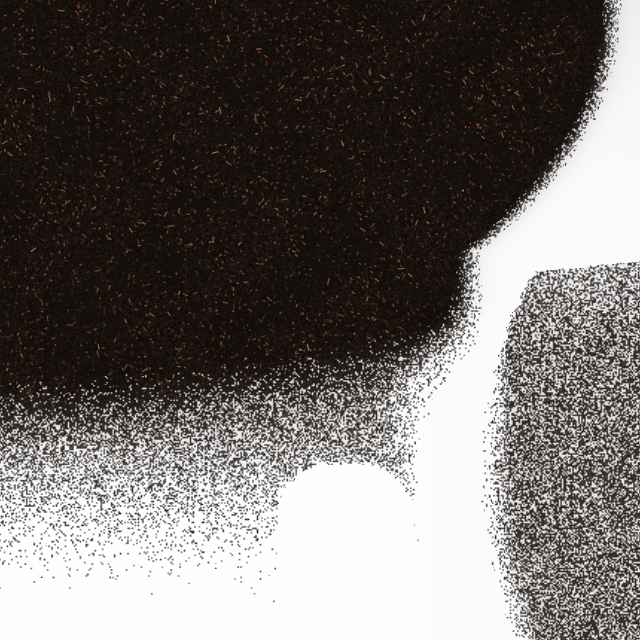
Write a three.js fragment shader that draws this background.

```glsl
// Dark speckled mass dissolving into stippled dots on white, beside a grey stippled panel.
#define GRAIN 430.0
#define GRAIN_BLEND 0.16
#define FLECK_CELLS 64.0
#define SPECK_CELLS 130.0
#define PANEL_DENSITY 0.61
#define INK vec3(0.072, 0.052, 0.040)
#define UMBER vec3(0.20, 0.145, 0.115)
#define COPPER vec3(0.74, 0.46, 0.30)
#define PAPER vec3(0.995)

varying vec2 vUv;

float hash(vec2 p) {
  vec3 q = fract(vec3(p.xyx) * 0.1031);
  q += dot(q, q.yzx + 33.33);
  return fract((q.x + q.y) * q.z);
}

// Distance to the right contour of the mass, positive inside
float massDepth(vec2 p) {
  float t = clamp((p.y - 0.605) / 0.395, 0.0, 1.0);
  float edge = 0.652 + 0.104 * smoothstep(0.30, 0.51, p.y)
             - 0.010 * smoothstep(0.50, 0.57, p.y)
             + 0.222 * (1.0 - pow(1.0 - t, 2.2));
  return edge - p.x;
}

float roundedBox(vec2 p, vec2 halfSize, float radius) {
  vec2 q = abs(p) - halfSize + radius;
  return length(max(q, 0.0)) + min(max(q.x, q.y), 0.0) - radius;
}

// Solid core at the top, thinning downward into sparse dots
float massDensity(vec2 p, float depth) {
  float core = smoothstep(0.285, 0.415, p.y - 0.20 * p.x * p.x);
  float tail = 0.55 * pow(smoothstep(0.05, 0.36, p.y), 1.3);
  float bump = (p.y - 0.42) / 0.09;
  float softness = 0.032 + 0.10 * exp(-bump * bump);
  float side = pow(smoothstep(-0.006, softness, depth), 0.75);
  float hole = roundedBox(p - vec2(0.54, 0.12), vec2(0.102, 0.151), 0.08);
  return mix(tail, 1.0, core) * side * smoothstep(0.0, 0.012, hole);
}

// Panel with a bowed left side and a slightly tilted top
float panelDensity(vec2 p) {
  float bow = p.y - 0.25;
  float inset = p.x - 0.752 - 0.75 * bow * bow;
  float below = 0.577 + 0.10 * (p.x - 0.833) - p.y;
  float softness = mix(0.055, 0.008, smoothstep(0.30, 0.50, p.y));
  float body = mix(0.46, PANEL_DENSITY, smoothstep(0.0, 0.13, below));
  return body * smoothstep(-0.005, softness, inset) * smoothstep(0.0, 0.004, below);
}

// One grain: inked when its hash falls under the density
float grain(vec2 cell, float density) {
  float tone = mix(mix(0.55, 1.0, hash(cell + 71.0)), 1.0, density);
  return step(hash(cell) + 0.0001, density) * tone;
}

float stipple(vec2 p, float density) {
  vec2 cell = floor(p * GRAIN);
  vec2 f = fract(p * GRAIN);
  float low = mix(grain(cell, density), grain(cell + vec2(1.0, 0.0), density), f.x);
  float high = mix(grain(cell + vec2(0.0, 1.0), density), grain(cell + 1.0, density), f.x);
  return mix(low, high, f.y);
}

// Scattered, slightly bent strokes, one per cell
float flecks(vec2 p, float cells, float reach, float width, float rarity) {
  vec2 q = p * cells;
  vec2 base = floor(q);
  float light = 0.0;
  for (int j = -1; j <= 1; j++) {
    for (int i = -1; i <= 1; i++) {
      vec2 cell = base + vec2(float(i), float(j));
      vec2 d = q - cell - vec2(hash(cell + 11.0), hash(cell + 37.0));
      float angle = 0.9 + 3.4 * (hash(cell + 53.0) - 0.5);
      vec2 along = vec2(cos(angle), sin(angle));
      vec2 s = vec2(dot(d, along), dot(d, vec2(-along.y, along.x)));
      s.y += 0.9 * (hash(cell + 91.0) - 0.5) * s.x * s.x;
      float span = reach * hash(cell + 17.0);
      float dist = length(vec2(max(abs(s.x) - span, 0.0), s.y));
      float glow = pow(hash(cell + 29.0), rarity);
      light = max(light, glow * (1.0 - smoothstep(0.0, width, dist)));
    }
  }
  return light;
}

// Slow mottling from layered sines
float mottle(vec2 p) {
  float a = sin(p.x * 23.0 + 2.0 * sin(p.y * 17.0));
  float b = sin(p.y * 31.0 + 2.0 * sin(p.x * 19.0 + 1.0));
  float c = sin((p.x + p.y) * 67.0 + 3.0 * sin((p.x - p.y) * 43.0));
  return 0.5 + 0.2 * a + 0.17 * b + 0.13 * c;
}

void main() {
  vec2 p = vUv;
  float depth = massDepth(p);
  float mass = massDensity(p, depth);
  float density = max(mass, panelDensity(p));

  // Paper with faint shading on the right and around the mass
  float shade = 0.009 * smoothstep(0.64, 0.68, p.x);
  shade += 0.04 * exp(-length((p - vec2(1.0)) / vec2(0.05, 0.15)));
  shade += 0.07 * exp(-max(-depth, 0.0) * 60.0) * smoothstep(0.45, 0.65, p.y);
  vec3 paper = PAPER - shade;

  // Dark texture with fine grain and copper flecks
  float cloud = mottle(p);
  float fine = stipple(p + 0.37, 0.36);
  vec3 dark = mix(INK, UMBER, fine * (0.12 + 0.55 * cloud));
  float light = flecks(p, FLECK_CELLS, 0.30, 0.13, 3.2);
  light = max(light, 0.85 * flecks(p + 0.53, SPECK_CELLS, 0.22, 0.30, 5.0));
  float core = smoothstep(0.70, 1.0, mass) * smoothstep(0.0, 0.12, depth);
  dark = mix(dark, COPPER, light * core * (0.55 + 0.45 * cloud));

  // Ink coverage: grains over a soft wash that follows the density
  float wash = density * smoothstep(0.15, 0.6, density);
  float coverage = mix(stipple(p, density), wash, GRAIN_BLEND * smoothstep(0.1, 0.5, density));
  gl_FragColor = vec4(mix(paper, dark, coverage), 1.0);
}
```
